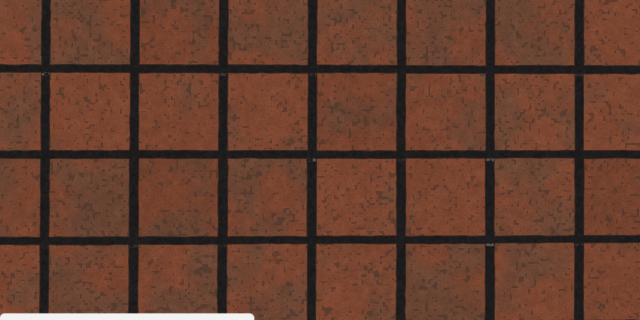
This texture is drawn by a Shadertoy shader. Its source:

```glsl
// Square terracotta tiles with speckles, dark grout joints and a pale rounded strip at the lower left.

const vec2 PITCH = vec2(0.2782, 0.267);        // tile spacing, in canvas heights
const vec2 JOINT_ORIGIN = vec2(0.1406, 0.250); // one crossing of the joints
const vec2 JOINT_HALF = vec2(0.0135, 0.0115);  // half widths of the joints

const vec3 CLAY = vec3(0.475, 0.268, 0.185);
const vec3 BROWN_CLAY = vec3(0.415, 0.268, 0.200);
const vec3 SPECK = vec3(0.27, 0.20, 0.17);
const vec3 TILE_RIM = vec3(0.18, 0.12, 0.09);
const vec3 GROUT = vec3(0.115, 0.108, 0.108);
const vec3 MORTAR_GLINT = vec3(0.36, 0.33, 0.32);
const vec3 STRIP = vec3(0.95);

float hash(vec2 p) {
    vec3 q = fract(vec3(p.xyx) * 0.1031);
    q += dot(q, q.yzx + 33.33);
    return fract((q.x + q.y) * q.z);
}

float noise(vec2 p) {
    vec2 i = floor(p), f = fract(p);
    f = f * f * (3.0 - 2.0 * f);
    return mix(mix(hash(i), hash(i + vec2(1, 0)), f.x),
               mix(hash(i + vec2(0, 1)), hash(i + vec2(1, 1)), f.x), f.y);
}

float fbm(vec2 p) {
    float sum = 0.0, amp = 0.5;
    for (int i = 0; i < 4; i++) {
        sum += amp * noise(p);
        p = p * 2.03 + 17.0;
        amp *= 0.5;
    }
    return sum / 0.9375;
}

float roundedBox(vec2 p, vec2 halfSize, float radius) {
    vec2 q = abs(p) - halfSize + radius;
    return length(max(q, 0.0)) + min(max(q.x, q.y), 0.0) - radius;
}

// Slight lean of the joints across the canvas
vec2 lean(vec2 p) {
    return p - vec2(0.008 * (p.y - 0.5) * (1.0 - p.x / 1.9),
                    0.010 * (0.55 - p.y) * (p.x - 1.0));
}

// Fired clay: tone per tile, soft clouds, grain and dark specks
vec3 clayColor(vec2 p, vec2 id) {
    vec2 q = p + 7.3 * vec2(hash(id + 50.0), hash(id + 80.0));
    float cloud = fbm(q * 9.0);
    float brown = smoothstep(0.40, 0.75, cloud + 0.35 * (hash(id + 20.0) - 0.5));
    vec3 color = mix(CLAY, BROWN_CLAY, brown);
    color *= 0.96 + 0.08 * hash(id + 30.0);
    color *= 0.91 + 0.18 * fbm(q * 45.0);
    color *= 0.95 + 0.10 * noise(q * 230.0);
    float specks = smoothstep(0.70, 0.88, noise(q * 105.0) + 0.25 * (cloud - 0.5));
    return mix(color, SPECK, 0.55 * specks);
}

// Grainy grout with pale mortar smears just below some crossings
vec3 groutColor(vec2 p, vec2 fromCrossing, vec2 crossing) {
    vec3 color = GROUT * (0.75 + 0.5 * fbm(p * 110.0));
    float smear = roundedBox(fromCrossing + vec2(0.0, 0.017), vec2(0.012, 0.004), 0.003);
    float amount = smoothstep(0.35, 0.9, hash(crossing + 120.0));
    amount *= smoothstep(0.2, 0.6, noise(p * 150.0));
    return mix(color, MORTAR_GLINT, amount * (1.0 - smoothstep(-0.002, 0.003, smear)));
}

void mainImage(out vec4 fragColor, in vec2 fragCoord) {
    vec2 uv = fragCoord / iResolution.y;
    float pixel = 1.0 / iResolution.y;
    vec2 p = lean(uv);

    // Tile cell and nearest crossing
    vec2 cell = (p - JOINT_ORIGIN) / PITCH;
    vec2 id = floor(cell);
    vec2 crossing = floor(cell + 0.5);
    vec2 fromCrossing = (cell - crossing) * PITCH;

    // Tile edge, with uneven sizes and slightly worn sides
    vec2 wear = 0.002 * (vec2(hash(id + 200.0), hash(id + 240.0)) - 0.5);
    wear += 0.0025 * (vec2(noise(p * 38.0), noise(p * 38.0 + 60.0)) - 0.5);
    vec2 inset = abs(fromCrossing) - JOINT_HALF + wear;
    vec2 inner = max(0.004 - inset, 0.0);
    float tileEdge = 0.004 - length(inner) + min(min(inset.x, inset.y) - 0.004, 0.0) * 0.0;
    float tile = smoothstep(-pixel, pixel, tileEdge);
    float rim = 1.0 - smoothstep(0.0, 0.0045, min(inset.x, inset.y));

    vec3 clay = mix(clayColor(p, id), TILE_RIM, 0.6 * rim);
    vec3 color = mix(groutColor(p, fromCrossing, crossing), clay, tile);

    // Pale strip along the lower left edge
    float strip = roundedBox(uv - vec2(0.397, -0.03), vec2(0.398, 0.051), 0.016);
    color = mix(color, STRIP, 1.0 - smoothstep(-pixel, pixel, strip));

    fragColor = vec4(color, 1.0);
}
```
